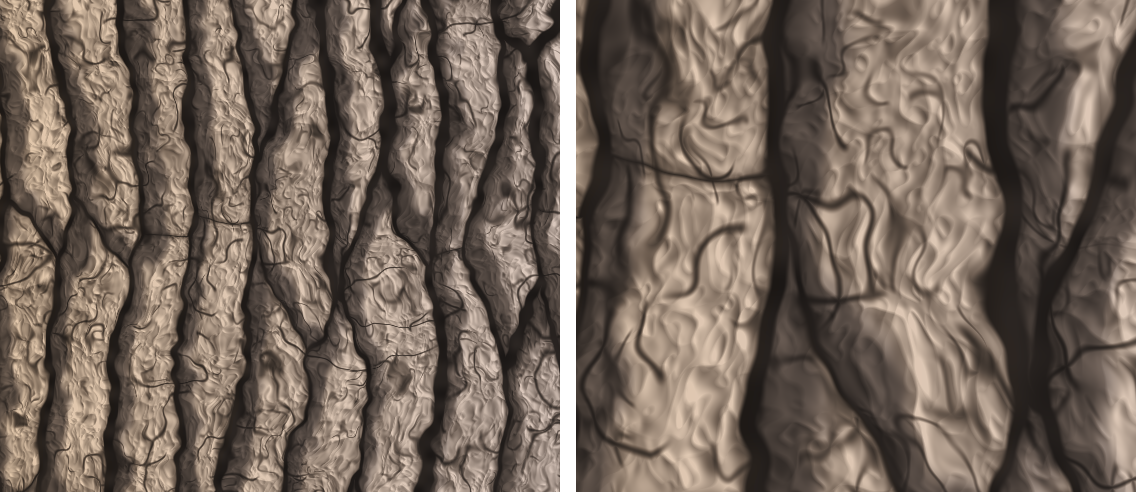
Left: the whole. Right: its middle third, enlarged.
Reproduce this texture procedurally as a Shadertoy shader.

```glsl
// Tree bark: tall ridges split by dark fissures and thin cross cracks.
// Stretched Voronoi cells form the ridges; their left flanks lie in shade,
// and noise adds the flaky grain, fine cracks and colour drift.

const vec2 RIDGE_SIZE = vec2(0.125, 0.60);   // mean ridge, in canvas heights
const vec2 RIDGE_JITTER = vec2(0.62, 0.90);
const float FISSURE = 0.0085;                // half width of upright gaps
const float CROSS_CRACK = 0.0018;            // half width of level gaps
const float FLANK_WIDTH = 0.066;
const float FLANK_TONE = 0.40;
const float FACE_TONE = 0.74;
const float BUMP = 1.75;
const vec2 LIGHT_STEP = vec2(0.0026, 0.0020);
const vec3 SHADOW = vec3(0.10, 0.085, 0.075);
const vec3 MID_BARK = vec3(0.44, 0.38, 0.33);
const vec3 PALE_BARK = vec3(0.87, 0.79, 0.71);
const vec3 WARM_TINT = vec3(1.02, 0.99, 0.94);
const vec3 COOL_TINT = vec3(0.98, 0.99, 1.04);

float hash(vec2 p) {
    vec3 q = fract(p.xyx * 0.1031);
    q += dot(q, q.yzx + 33.33);
    return fract((q.x + q.y) * q.z);
}

float noise(vec2 p) {
    vec2 i = floor(p), f = fract(p);
    f = f * f * (3.0 - 2.0 * f);
    float low = mix(hash(i), hash(i + vec2(1, 0)), f.x);
    float high = mix(hash(i + vec2(0, 1)), hash(i + vec2(1, 1)), f.x);
    return mix(low, high, f.y);
}

// Signed noise, -0.5 to 0.5
float drift(vec2 p) { return noise(p) - 0.5; }

vec2 ridgeCentre(vec2 cell) {
    vec2 random = vec2(hash(cell), hash(cell + 71.7));
    return cell + 0.5 + RIDGE_JITTER * (random - 0.5);
}

// Bends and frays the ridge outlines
vec2 warp(vec2 p) {
    float x = 0.050 * drift(p * vec2(3.0, 4.0)) + 0.020 * drift(p * vec2(16.0, 19.0))
            + 0.011 * drift(p * vec2(48.0, 42.0));
    float y = 0.060 * drift(p * 11.0 + 40.0) + 0.016 * drift(p * 38.0 + 9.0);
    return p + vec2(x, y);
}

// x: distance outside the gap, y: nearness to a left-hand edge
vec2 ridge(vec2 p) {
    vec2 q = p / RIDGE_SIZE, home = floor(q), nearest = vec2(0.0);
    float best = 1e3;
    for (int j = -1; j <= 1; j++)
    for (int i = -1; i <= 1; i++) {
        vec2 cell = floor(q) + vec2(i, j), offset = ridgeCentre(cell) - q;
        float d = dot(offset, offset);
        if (d < best) { best = d; nearest = offset; home = cell; }
    }
    float gap = 1.0, flank = 0.0;
    float swell = 0.45 + 1.1 * noise(p * vec2(7.0, 4.0) + 13.0);
    for (int j = -2; j <= 2; j++)
    for (int i = -2; i <= 2; i++) {
        if (i == 0 && j == 0) continue;
        vec2 cell = home + vec2(i, j), offset = ridgeCentre(cell) - q;
        vec2 normal = normalize(offset - nearest);
        vec2 slope = normal / RIDGE_SIZE;
        float d = dot(0.5 * (nearest + offset), normal) / length(slope);
        float across = normalize(slope).x;
        float width = mix(CROSS_CRACK, FISSURE, smoothstep(0.5, 1.0, abs(across)));
        width *= swell * (0.6 + 0.8 * hash(home + cell));
        gap = min(gap, d - width);
        flank = max(flank, max(-across, 0.0) * (1.0 - d / FLANK_WIDTH));
    }
    return vec2(gap, flank);
}

// Height of the flaky surface
float grain(vec2 p) {
    float height = 0.0, amplitude = 0.55;
    vec2 q = p * vec2(32.0, 23.0);
    for (int i = 0; i < 3; i++) {
        height += amplitude * (1.0 - abs(2.0 * noise(q) - 1.0));
        q = mat2(1.9, 0.7, -0.7, 1.9) * q + 17.3;
        amplitude *= 0.55;
    }
    return height;
}

// Broken contour lines: 1 on the crack, 0 away from it
float cracks(vec2 p, float width) {
    float line = 1.0 - smoothstep(0.0, width, abs(drift(p)));
    return line * smoothstep(0.48, 0.68, noise(p * 0.8 + 31.0));
}

void mainImage(out vec4 fragColor, in vec2 fragCoord) {
    vec2 p = fragCoord / iResolution.y + vec2(3.0, 5.0);
    vec2 bent = warp(p);
    vec2 shape = ridge(bent);

    // Lit face with flakes and slow mottling
    float relief = grain(bent) - grain(bent + LIGHT_STEP);
    float tone = FACE_TONE + BUMP * relief;
    tone += 0.20 * drift(p * vec2(13.0, 7.0)) + 0.20 * drift(p * vec2(85.0, 60.0));

    // Shaded left flanks with a ragged border
    float ragged = shape.y + 0.45 * drift(p * vec2(34.0, 22.0)) + 0.50 * drift(p * vec2(6.0, 4.0));
    float shade = smoothstep(0.22, 0.62, ragged);
    tone *= mix(1.0, FLANK_TONE, shade);

    // Fine cracks, then the deep gaps
    float fine = max(cracks(bent * vec2(8.0, 13.0), 0.035), cracks(bent * vec2(30.0, 21.0), 0.09));
    fine = max(fine, 0.7 * cracks(bent * vec2(58.0, 40.0), 0.13));
    tone *= 1.0 - 0.72 * fine;
    tone *= mix(0.65, 1.0, smoothstep(0.0, 0.012, shape.x));
    float soft = max(0.0025, 1.0 / iResolution.y);
    float solid = smoothstep(-soft, soft, shape.x);
    tone = clamp(mix(0.10 * noise(p * 40.0), tone, solid), 0.0, 1.0);

    vec3 colour = mix(SHADOW, MID_BARK, min(tone / 0.45, 1.0));
    colour = mix(colour, PALE_BARK, max(tone - 0.45, 0.0) / 0.55);
    float cool = clamp(fragCoord.x / iResolution.x + 0.5 * shade, 0.0, 1.0);
    fragColor = vec4(colour * mix(WARM_TINT, COOL_TINT, cool), 1.0);
}
```
